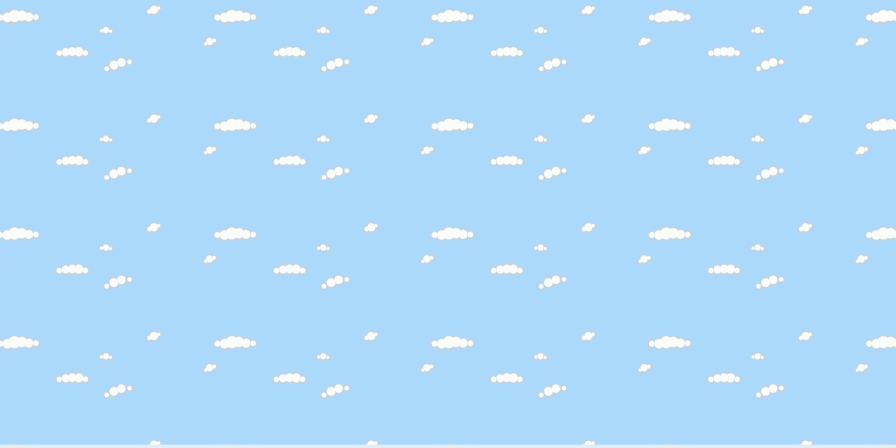
This pattern is drawn by a WebGL 1 fragment shader. Its source:

```glsl
precision highp float;
// Small puffy white clouds with soft grey rims, tiled over a pale blue sky.
uniform vec2 u_resolution;

const float TILE_HEIGHT = 0.2427;        // in canvas heights
const vec2 TILE_SIZE = vec2(1.998, 1.0); // in tile heights
const float RIM_WIDTH = 0.009;
const float HALO_WIDTH = 0.022;
const float STRIP_HEIGHT = 0.0075;       // in canvas heights

const vec3 SKY = vec3(0.67, 0.85, 0.99);
const vec3 HALO = vec3(0.71, 0.84, 0.94);
const vec3 RIM = vec3(0.75, 0.82, 0.87);
const vec3 CLOUD = vec3(0.98, 0.99, 0.98);
const vec3 STRIP = vec3(0.89, 0.93, 0.96);

float hash(float n) {
  return fract(sin(n * 12.9898) * 43758.5453);
}

// Offset from the nearest repeat of a centre, turned by the tilt.
vec2 tileOffset(vec2 p, vec2 center, float tilt) {
  vec2 d = mod(p - center + 0.5 * TILE_SIZE, TILE_SIZE) - 0.5 * TILE_SIZE;
  float c = cos(tilt);
  float s = sin(tilt);
  return vec2(c * d.x + s * d.y, c * d.y - s * d.x);
}

// Row of round puffs, largest in the middle; flatness 1 aligns their bases.
float puffRow(vec2 p, vec2 halfSize, float puffs, float flatness, float seed) {
  float dist = 10.0;
  for (int i = 0; i < 8; i++) {
    float k = float(i);
    if (k >= puffs) break;
    float t = 2.0 * k / (puffs - 1.0) - 1.0;
    float radius = halfSize.y * (1.0 - 0.45 * t * t) * mix(0.78, 1.0, hash(seed + k));
    float wobble = (hash(seed + k + 31.7) - 0.5) * 0.4 * halfSize.y;
    float y = mix(wobble, radius - halfSize.y, flatness);
    vec2 center = vec2(t * (halfSize.x - 0.5 * halfSize.y), y);
    dist = min(dist, length(p - center) - radius);
  }
  return dist;
}

float cloud(vec2 p, vec2 center, vec2 halfSize, float tilt, float puffs,
            float flatness, float seed) {
  vec2 d = tileOffset(p, center, tilt);
  return puffRow(d, halfSize, puffs, flatness, seed);
}

// Distance to the six clouds of one tile, y counted up from the tile top.
float cloudField(vec2 p) {
  float d = cloud(p, vec2(0.166, -0.152), vec2(0.195, 0.062), 0.0, 6.0, 0.2, 3.0);
  d = min(d, cloud(p, vec2(0.665, -0.467), vec2(0.147, 0.054), 0.0, 5.0, 0.8, 11.0));
  d = min(d, cloud(p, vec2(1.083, -0.590), vec2(0.137, 0.055), 0.3, 4.0, 0.2, 23.0));
  d = min(d, cloud(p, vec2(1.416, -0.091), vec2(0.066, 0.043), 0.25, 3.0, 0.0, 37.0));
  d = min(d, cloud(p, vec2(0.975, -0.280), vec2(0.060, 0.036), 0.0, 3.0, 0.3, 41.0));
  d = min(d, cloud(p, vec2(1.930, -0.386), vec2(0.062, 0.040), 0.45, 3.0, 0.0, 53.0));
  return d;
}

vec3 shadeClouds(float d, float pixel) {
  float outside = max(d, 0.0) / HALO_WIDTH;
  vec3 color = mix(SKY, HALO, exp(-outside * outside));
  float soft = 0.6 * pixel + 0.003;
  color = mix(color, RIM, 1.0 - smoothstep(-soft, soft, d - RIM_WIDTH));
  return mix(color, CLOUD, 1.0 - smoothstep(-soft, soft, d + 0.3 * RIM_WIDTH));
}

void main() {
  vec2 canvas = gl_FragCoord.xy / u_resolution.y;
  vec2 p = (canvas - vec2(0.0, 1.0)) / TILE_HEIGHT;
  float pixel = 1.0 / (u_resolution.y * TILE_HEIGHT);
  vec3 color = shadeClouds(cloudField(p), pixel);

  // Pale strip along the lower edge
  float edge = 0.5 / u_resolution.y;
  float strip = 1.0 - smoothstep(STRIP_HEIGHT - edge, STRIP_HEIGHT + edge, canvas.y);
  gl_FragColor = vec4(mix(color, STRIP, strip), 1.0);
}
```
